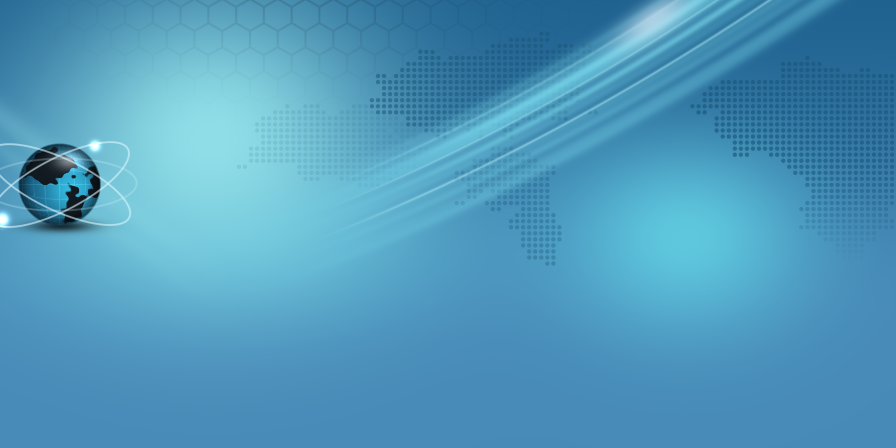
Reproduce this background procedurally as a Shadertoy shader.

```glsl
// A blue backdrop with two cyan glows, a sweeping ribbon of light, dotted
// landmasses, a faint honeycomb and a small globe circled by thin orbits.
// Soft Gaussians give the light; distance functions and sines give the shapes.
#define DOT_PITCH 0.0135
#define HEX_SIZE 0.062
#define GLOBE_CENTER vec2(0.133, 0.588)
#define GLOBE_RADIUS 0.091
#define ORBIT_AXES vec2(0.172, 0.058)
#define DEEP_BLUE vec3(0.12, 0.38, 0.56)
#define BASE_BLUE vec3(0.28, 0.54, 0.72)
#define PALE_CYAN vec3(0.58, 0.89, 0.92)
#define CYAN vec3(0.38, 0.81, 0.89)

float glow(vec2 p, vec2 center, vec2 radius) {
    vec2 q = (p - center) / radius;
    return exp(-dot(q, q));
}

float band(float k, float center, float width) {
    float t = (k - center) / width;
    return exp(-t * t);
}

// Approximate signed distance to an ellipse, scaled by its shorter axis
float ellipse(vec2 p, vec2 center, vec2 axes) {
    return (length((p - center) / axes) - 1.0) * min(axes.x, axes.y);
}

vec2 rotate(vec2 p, float a) {
    return mat2(cos(a), -sin(a), sin(a), cos(a)) * p;
}

float coastline(vec2 p) {
    return sin(p.x * 3.0 + sin(p.y * 5.0)) * sin(p.y * 4.0 - p.x)
         + 0.5 * sin(p.x * 9.0 + 2.0 * p.y) * sin(p.y * 8.0 + 1.0);
}

float hexLines(vec2 p, float aa) {
    vec2 s = vec2(1.0, 1.732), q = p / HEX_SIZE;
    vec2 a = mod(q, s) - 0.5 * s, b = mod(q + 0.5 * s, s) - 0.5 * s;
    vec2 g = abs(dot(a, a) < dot(b, b) ? a : b);
    float edge = (0.5 - max(g.x, dot(g, vec2(0.5, 0.866)))) * HEX_SIZE;
    return 1.0 - smoothstep(0.0005, 0.0015 + aa, edge);
}

float mapDots(vec2 p, float aa) {
    vec2 cell = (floor(p / DOT_PITCH) + 0.5) * DOT_PITCH;
    float wobble = 0.022 * coastline(cell * 9.0);
    float west = min(ellipse(cell, vec2(1.06, 0.79), vec2(0.23, 0.085)),
                     ellipse(cell, vec2(1.17, 0.85), vec2(0.13, 0.07)));
    float south = min(ellipse(cell, vec2(1.12, 0.60), vec2(0.10, 0.06)),
                      ellipse(cell, vec2(1.21, 0.50), vec2(0.05, 0.08)));
    float faint = ellipse(cell, vec2(0.75, 0.68), vec2(0.19, 0.09));
    float east = min(ellipse(cell, vec2(1.83, 0.74), vec2(0.25, 0.12)),
                     ellipse(cell, vec2(1.90, 0.61), vec2(0.12, 0.17)));
    float land = 0.55 * step(west + wobble, 0.0);
    land = max(land, 0.35 * step(south + wobble, 0.0));
    land = max(land, 0.12 * step(faint + wobble, 0.0));
    land = max(land, 0.65 * step(east + wobble, 0.0) * smoothstep(0.38, 0.68, p.y));
    float d = length(p - cell) - 0.0048;
    return land * (1.0 - smoothstep(-0.5 * aa, 0.5 * aa, d));
}

// Ribbon coordinate k runs from 0 at the upper edge to 1 at the lower edge
vec3 addRibbon(vec3 col, vec2 p) {
    float d = p.x - 0.7;
    float k = (0.6 + 0.4 * d + 0.17 * d * d - p.y) / (0.215 + 0.02 * d + 0.05 * d * d);
    float fade = smoothstep(0.5, 1.15, p.x);
    float body = smoothstep(-0.1, 0.15, k) * (1.0 - smoothstep(0.75, 1.05, k));
    float streaks = 0.5 + 0.3 * sin(k * 27.0 + d) + 0.2 * sin(k * 61.0 - 2.0 * d);
    float light = body * (0.15 + 0.28 * streaks) + 0.5 * band(k, 0.27, 0.13)
                + 0.28 * band(k, 0.47, 0.035) + 0.3 * band(k, 0.93, 0.07);
    col = mix(col, vec3(0.46, 0.83, 0.91), clamp(light * fade, 0.0, 0.9));
    float threads = band(k, 0.64, 0.014) + 0.7 * band(k, 0.36, 0.012) + 0.5 * band(k, 0.14, 0.015);
    col = mix(col, vec3(0.68, 0.94, 0.97), 0.5 * threads * smoothstep(0.68, 1.0, p.x));
    vec2 flare = rotate(p - vec2(1.46, 0.955), 0.6);
    return mix(col, vec3(0.80, 0.88, 0.94), 0.75 * glow(flare, vec2(0.0), vec2(0.09, 0.032)));
}

vec3 addGlobe(vec3 col, vec2 p, float aa) {
    vec2 q = (p - GLOBE_CENTER) / GLOBE_RADIUS;
    col *= 1.0 - 0.75 * glow(q, vec2(0.05, -1.02), vec2(0.75, 0.14));
    float r = length(q);
    vec3 ball = mix(vec3(0.08, 0.32, 0.46), vec3(0.20, 0.72, 0.87), glow(q, vec2(0.3, -0.1), vec2(0.75)));
    vec2 bulge = q / sqrt(max(0.25, 1.3 - r * r));
    vec2 grid = abs(fract(bulge * 3.0) - 0.5);
    ball += 0.07 * smoothstep(0.42, 0.5, max(grid.x, grid.y));
    // Landmasses: a broad northern one, a southern wedge and an eastern rim
    float land = min(ellipse(q, vec2(-0.2, 0.42), vec2(0.62, 0.36)),
                     ellipse(q, vec2(0.33, -0.55), vec2(0.23, 0.36)));
    land = min(land, ellipse(q, vec2(0.92, 0.0), vec2(0.2, 0.32)));
    land += 0.13 * coastline(q * 2.3);
    ball = mix(ball, vec3(0.07, 0.10, 0.13), 1.0 - smoothstep(-0.03, 0.03, land));
    ball *= 1.0 - 0.45 * smoothstep(0.65, 1.0, r);
    ball += 0.45 * glow(q, vec2(0.25, 0.6), vec2(0.35, 0.22));
    return mix(col, ball, 1.0 - smoothstep(-aa, aa, (r - 1.0) * GLOBE_RADIUS));
}

void mainImage(out vec4 fragColor, in vec2 fragCoord) {
    vec2 p = fragCoord / iResolution.y;
    float aa = 1.2 / iResolution.y;
    // Backdrop and its glows
    vec3 col = mix(BASE_BLUE, DEEP_BLUE, smoothstep(0.3, 1.05, p.y));
    col = mix(col, CYAN, 0.55 * glow(p, vec2(0.55, 0.47), vec2(0.48, 0.19)));
    col = mix(col, PALE_CYAN, 0.95 * glow(p, vec2(0.47, 0.70), vec2(0.38, 0.33)));
    col = mix(col, CYAN, 0.9 * glow(p, vec2(1.53, 0.47), vec2(0.27, 0.21)));
    // Honeycomb and dotted land
    col *= 1.0 - 0.13 * hexLines(p, aa) * glow(p, vec2(0.68, 1.02), vec2(0.38, 0.15));
    col = mix(col, vec3(0.10, 0.34, 0.48), mapDots(p, aa));
    // Light ribbons
    float across = p.y - 0.74 + 0.76 * p.x - 0.12 * p.x * p.x;
    float trail = band(across, 0.0, 0.035) + 0.6 * band(across, -0.07, 0.025);
    col = mix(col, PALE_CYAN, 0.25 * trail * (1.0 - smoothstep(0.2, 0.55, p.x)));
    col = addRibbon(col, p);
    // Globe, orbits and sparkles
    col = addGlobe(col, p, aa);
    for (int i = 0; i < 3; i++) {
        vec2 q = rotate(p - GLOBE_CENTER, 0.48 - 0.46 * float(i)) / ORBIT_AXES;
        float d = abs(dot(q, q) - 1.0) / (2.0 * length(q / ORBIT_AXES) + 0.001);
        float line = 1.0 - smoothstep(0.0005, 0.001 + aa, d);
        col = mix(col, vec3(0.85, 0.97, 1.0), line * (i == 1 ? 0.25 : 0.6));
    }
    col += 0.9 * glow(p, vec2(0.005, 0.51), vec2(0.013)) + 0.7 * glow(p, vec2(0.212, 0.674), vec2(0.01));
    fragColor = vec4(clamp(col, 0.0, 1.0), 1.0);
}
```
